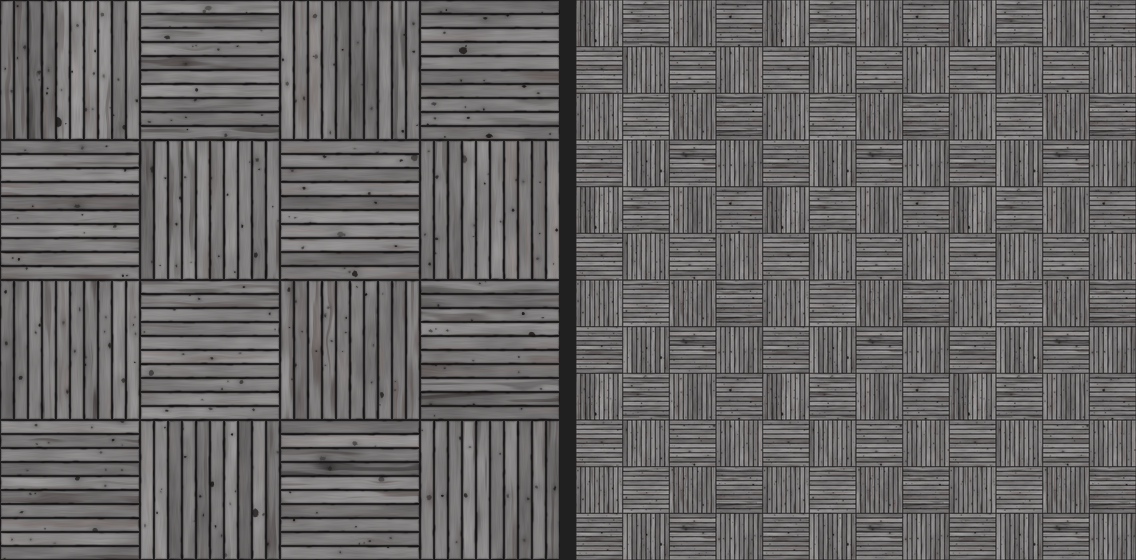
Left, the tile; right, the same tile 3 across and 3 down.
Reproduce this texture procedurally as a WebGL 1 fragment shader.

```glsl
precision highp float;
uniform vec2 u_resolution;

float hash(vec2 p) {
  vec3 q = fract(p.xyx * vec3(0.1031, 0.1030, 0.0973));
  q += dot(q, q.yzx + 33.33);
  return fract((q.x + q.y) * q.z);
}

float noise(vec2 p) {
  vec2 i = floor(p), f = fract(p);
  f = f * f * (3.0 - 2.0 * f);
  return mix(mix(hash(i), hash(i + vec2(1.0, 0.0)), f.x),
             mix(hash(i + vec2(0.0, 1.0)), hash(i + vec2(1.0, 1.0)), f.x), f.y);
}

void main() {
  // Four by four tiles of ten planks, turned in a checkerboard
  vec2 uv = gl_FragCoord.xy / u_resolution * 4.0;
  vec2 tile = floor(uv);
  vec2 local = fract(uv) * 10.0;
  if (mod(tile.x + tile.y, 2.0) > 0.5) local = local.yx;
  float pixel = 40.0 / min(u_resolution.x, u_resolution.y);

  // Plank coordinates: x along the board, y across it
  float row = floor(local.y);
  vec2 plank = vec2(local.x, fract(local.y));
  vec2 id = vec2(tile.x * 10.0 + row, tile.y + 7.0);
  float seed = hash(id * 1.7 + 3.1);
  vec2 offset = vec2(hash(id + 11.0), hash(id + 29.0)) * 90.0;

  // Scattered knots, which also bend the grain
  float knot = 0.0, halo = 0.0, bend = 0.0;
  for (int i = 0; i < 4; i++) {
    vec2 key = id + float(i) * vec2(17.0, 31.0);
    vec2 center = vec2(0.3 + 9.4 * hash(key + 5.0), 0.08 + 0.84 * hash(key + 41.0));
    float size = hash(key + 73.0);
    float present = step(0.55, hash(key + 97.0));
    float radius = 0.04 + 0.09 * size * size + 0.12 * pow(size, 14.0);
    vec2 d = plank - center;
    d.x *= 0.6 + 0.6 * hash(key + 59.0);
    float dist = length(d) + 0.06 * (noise(plank * 9.0 + offset) - 0.5);
    float depth = 0.3 + 0.65 * hash(key + 83.0);
    float blur = max(0.05, 0.7 * pixel);
    knot = max(knot, present * depth * (1.0 - smoothstep(radius - blur, radius + blur, dist)));
    halo = max(halo, present * exp(-dist * dist / (radius * radius * 7.0)));
    bend += present * d.y * exp(-dot(d * vec2(0.8, 1.5), d * vec2(0.8, 1.5)) * 3.0);
  }

  // Long fibres, broad stains and pale scuffs
  vec2 grain = vec2(plank.x, plank.y - 0.6 * bend + 0.12 * noise(vec2(plank.x * 0.6, 2.0) + offset));
  float fibre = noise(grain * vec2(0.7, 9.0) + offset) * 0.6
              + noise(grain * vec2(1.6, 19.0) + offset.yx) * 0.4;
  float stain = noise(grain * vec2(0.3, 1.4) + offset + 40.0);
  float scuff = noise(plank * vec2(0.9, 1.5) + offset.yx + 60.0);
  float streak = smoothstep(0.55, 0.85, noise(grain * vec2(0.3, 4.0) + offset + 70.0));

  // Each board weathers to its own grey
  float tone = 0.545 - 0.135 * pow(seed, 1.4);
  tone += 0.06 * (fibre - 0.5) + 0.09 * (stain - 0.5) + 0.035 * (scuff - 0.5);
  tone -= streak * 0.12 * pow(hash(id + 51.0), 2.0);
  tone -= 0.07 * halo;
  float warmth = 0.009 + 0.025 * streak * hash(id + 67.0);
  vec3 color = tone + vec3(0.5, -0.3, -0.45) * warmth;
  color = mix(color, vec3(0.11, 0.095, 0.09), knot);

  // Dark joints with softly shaded, slightly worn edges
  float side = min(plank.y, 1.0 - plank.y);
  float end = min(plank.x, 10.0 - plank.x);
  float wear = smoothstep(0.6, 1.0, noise(plank * vec2(1.8, 2.0) + offset + 20.0));
  float edge = min(side, end) - 0.025 * wear;
  float soft = max(0.07, 0.7 * pixel);
  color *= 0.9 + 0.1 * smoothstep(0.08, 0.24, edge);
  color = mix(vec3(0.075, 0.068, 0.068), color, smoothstep(0.07 - soft, 0.07 + soft, edge));
  gl_FragColor = vec4(color, 1.0);
}
```
